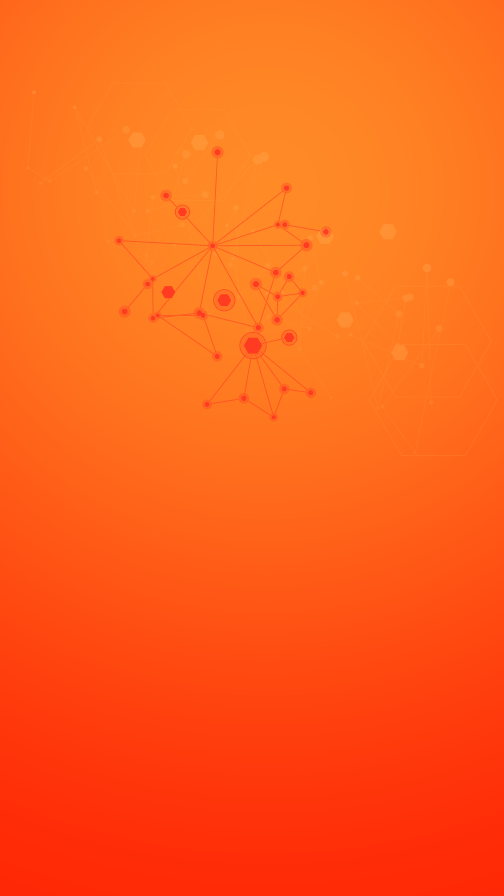
Write a Shadertoy shader that draws this background.

```glsl
// Glowing orange backdrop with a red node network over faint pale molecules.

const float PI = 3.14159;
const vec3 GLOW = vec3(1.0, 0.54, 0.15);
const vec3 EMBER = vec3(1.0, 0.15, 0.02);
const vec3 RED = vec3(1.0, 0.21, 0.13);
const vec3 PALE = vec3(1.0, 0.69, 0.34);

vec2 hash2(float n) {
    return fract(sin(n * vec2(12.989, 78.233) + 1.7) * 4375.85);
}

// Antialiased coverage of a signed distance
float fill(float d, float px) {
    return clamp(0.5 - d / px, 0.0, 1.0);
}

float segment(vec2 p, vec2 a, vec2 b) {
    vec2 pa = p - a, ba = b - a;
    return length(pa - ba * clamp(dot(pa, ba) / dot(ba, ba), 0.0, 1.0));
}

float hexagon(vec2 p, float apothem) {
    const vec3 k = vec3(-0.866025, 0.5, 0.57735);
    p = abs(p);
    p -= 2.0 * min(dot(k.xy, p), 0.0) * k.xy;
    p -= vec2(clamp(p.x, -k.z * apothem, k.z * apothem), apothem);
    return length(p) * sign(p.y);
}

float outline(float d, float halfWidth, float px) {
    return fill(abs(d) - halfWidth, px);
}

// Small solid node with a soft halo
float node(vec2 p, float r, float px) {
    return max(fill(length(p) - r, px), 0.35 * fill(length(p) - 2.0 * r, px));
}

// Hexagonal core circled by a ring
float ringedHub(vec2 p, float core, float ring, float px) {
    float disc = 0.22 * fill(length(p) - ring, px);
    float rim = 0.75 * outline(length(p) - ring, 0.001, px);
    return max(fill(hexagon(p, core), px), max(disc, rim));
}

// Spoke end: long and short spokes alternate, angles bow along the fan
vec2 spokeTip(float k, float n, vec2 hub, vec3 sweep, vec2 reach) {
    float bow = sqrt(max(sin(PI * k / max(n - 1.0, 1.0)), 0.0));
    float ripple = 1.0 + 0.4 * sin(1.25 * k - 1.2);
    float angle = radians(sweep.x + sweep.y * k + sweep.z * bow * ripple);
    float r = reach.x + reach.y * cos(PI * k);
    return hub + r * vec2(cos(angle), sin(angle));
}

// sweep: start, step, bow in degrees; reach: mean and swing of the length
float fan(vec2 p, vec2 hub, int n, vec3 sweep, vec2 reach, int firstLink, float px) {
    float ink = node(p - hub, 0.005, px);
    vec2 previous = hub;
    for (int k = 0; k < n; k++) {
        vec2 tip = spokeTip(float(k), float(n), hub, sweep, reach);
        float size = 0.0038 + 0.0025 * hash2(float(k) + reach.x).x;
        ink = max(ink, 0.62 * fill(segment(p, hub, tip) - 0.0009, px));
        if (k >= firstLink)
            ink = max(ink, 0.62 * fill(segment(p, previous, tip) - 0.0009, px));
        ink = max(ink, node(p - tip, size, px));
        previous = tip;
    }
    return ink;
}

// Scattered dots along a falling diagonal, joined by hairlines
float molecules(vec2 p, float px) {
    float ink = 0.0;
    vec2 previous = vec2(0.1, 1.6);
    for (int i = 0; i < 64; i++) {
        float t = float(i) / 63.0;
        vec2 h = hash2(float(i) + 3.0);
        vec2 dot0 = mix(vec2(0.13, 1.5), vec2(0.87, 1.04), t);
        dot0 += (h - 0.5) * vec2(0.2, 0.36);
        float size = 0.003 + 0.008 * h.x * h.y;
        ink = max(ink, (0.12 + 0.18 * h.y) * fill(length(p - dot0) - size, px));
        if (i % 4 != 0)
            ink = max(ink, 0.13 * fill(segment(p, previous, dot0) - 0.0007, px));
        previous = dot0;
    }
    return ink;
}

float hexPair(vec2 p, vec2 a, vec2 b, float size, float px) {
    return max(fill(hexagon(p - a, size), px), fill(hexagon(p - b, size), px));
}

float outlinePair(vec2 p, vec2 a, vec2 b, float size, float px) {
    return max(outline(hexagon(p - a, size), 0.0008, px), outline(hexagon(p - b, size), 0.0008, px));
}

void mainImage(out vec4 fragColor, in vec2 fragCoord) {
    vec2 p = fragCoord / iResolution.x;
    float px = 1.0 / iResolution.x;

    // Radial glow sinking to deep orange
    vec3 color = mix(GLOW, EMBER, smoothstep(0.0, 1.6, distance(p, vec2(0.53, 1.4))));

    // Pale background shapes
    float pale = molecules(p, px);
    pale = max(pale, 0.32 * hexPair(p, vec2(0.272, 1.5), vec2(0.396, 1.495), 0.015, px));
    pale = max(pale, 0.32 * hexPair(p, vec2(0.645, 1.309), vec2(0.77, 1.318), 0.015, px));
    pale = max(pale, 0.3 * hexPair(p, vec2(0.685, 1.143), vec2(0.793, 1.078), 0.015, px));
    pale = max(pale, 0.13 * outlinePair(p, vec2(0.276, 1.523), vec2(0.392, 1.47), 0.09, px));
    pale = max(pale, 0.16 * outlinePair(p, vec2(0.848, 1.1), vec2(0.86, 0.984), 0.11, px));
    color = mix(color, PALE, pale);

    // Red network
    vec2 lower = vec2(0.502, 1.092);
    float red = fan(p, vec2(0.422, 1.29), 11, vec3(87, 31.1, 26), vec2(0.161, 0.025), 3, px);
    red = max(red, fan(p, lower, 5, vec3(232, 22.2, 7), vec2(0.127, 0.021), 1, px));
    red = max(red, fan(p, vec2(0.551, 1.189), 4, vec3(150, 90, 30), vec2(0.048, 0.002), 1, px));
    red = max(red, fan(p, vec2(0.403, 1.152), 2, vec3(180, 109, 0), vec2(0.088, 0.002), 1, px));
    red = max(red, fan(p, vec2(0.293, 1.214), 1, vec3(230, 0, 0), vec2(0.071, 0), 1, px));
    red = max(red, fan(p, vec2(0.565, 1.332), 1, vec3(-10, 0, 0), vec2(0.083, 0), 1, px));
    red = max(red, fan(p, lower, 1, vec3(13, 0, 0), vec2(0.073, 0), 1, px));
    red = max(red, ringedHub(p - lower, 0.016, 0.026, px));
    red = max(red, ringedHub(p - vec2(0.445, 1.182), 0.012, 0.021, px));
    red = max(red, ringedHub(p - vec2(0.574, 1.108), 0.009, 0.015, px));
    red = max(red, ringedHub(p - vec2(0.362, 1.357), 0.008, 0.014, px));
    red = max(red, fill(hexagon(p - vec2(0.334, 1.198), 0.012), px));
    fragColor = vec4(mix(color, RED, 0.92 * red), 1.0);
}
```
